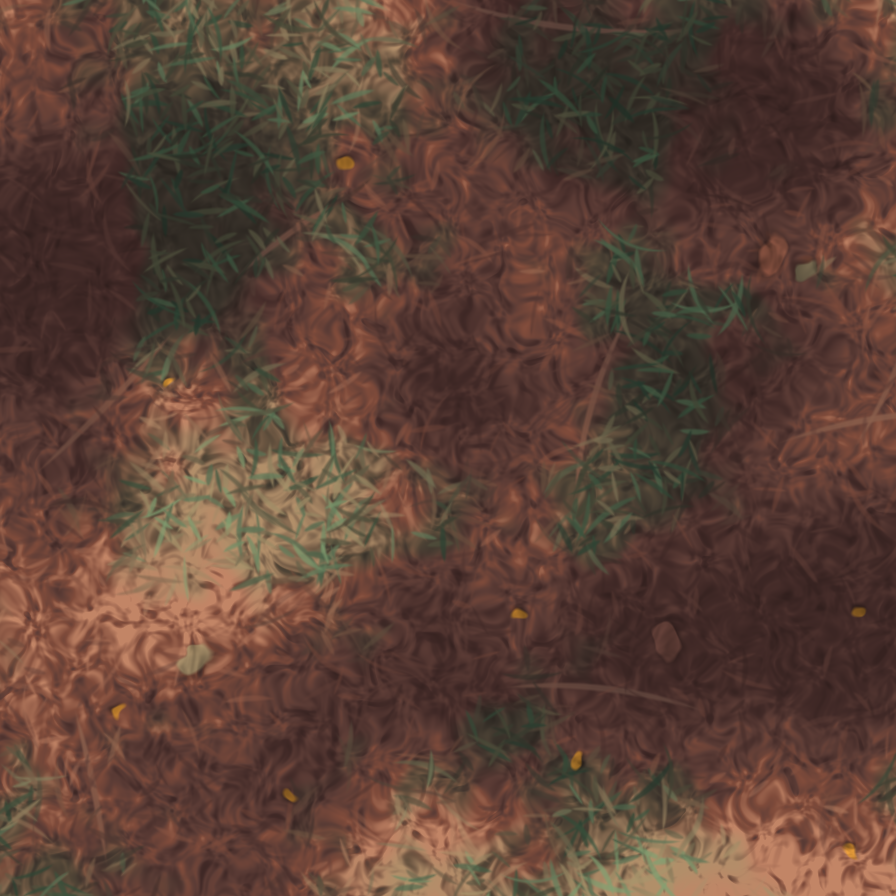
Reproduce this texture procedurally as a WebGL 1 fragment shader.

```glsl
precision highp float;
// Red forest soil in dappled light, with grass tufts, straw, twigs and pebbles.
uniform vec2 u_resolution;

vec2 hash2(vec2 c) {
  vec3 q = fract(c.xyx * vec3(0.1031, 0.1030, 0.0973));
  q += dot(q, q.yzx + 33.33);
  return fract((q.xx + q.yz) * q.zy);
}

float corner(vec2 cell, vec2 f, vec2 o) {
  return dot(hash2(cell + o + 50.0) * 2.0 - 1.0, f - o);
}

// Gradient noise, roughly -0.8 to 0.8
float noise(vec2 p) {
  vec2 c = floor(p), f = p - c;
  vec2 s = f * f * f * (f * (f * 6.0 - 15.0) + 10.0);
  float low = mix(corner(c, f, vec2(0, 0)), corner(c, f, vec2(1, 0)), s.x);
  float high = mix(corner(c, f, vec2(0, 1)), corner(c, f, vec2(1, 1)), s.x);
  return 1.4 * mix(low, high, s.y);
}

// Four colours from shade to sun
vec3 ramp(float t, vec3 dark, vec3 mid, vec3 lit, vec3 bright) {
  vec3 c = mix(dark, mid, clamp((t - 0.1) / 0.3, 0.0, 1.0));
  c = mix(c, lit, clamp((t - 0.4) / 0.3, 0.0, 1.0));
  c = mix(c, bright, clamp((t - 0.7) / 0.4, 0.0, 1.0));
  return c * clamp(1.0 + (t - 0.1) * 0.7, 0.65, 1.0);
}

vec3 soilColor(float t) {
  return ramp(t, vec3(0.26, 0.165, 0.155), vec3(0.36, 0.235, 0.21),
              vec3(0.50, 0.295, 0.23), vec3(0.76, 0.52, 0.40));
}

vec3 grassColor(float t) {
  return ramp(t, vec3(0.19, 0.205, 0.165), vec3(0.27, 0.28, 0.21),
              vec3(0.45, 0.41, 0.31), vec3(0.66, 0.58, 0.42));
}

// How grassy the ground is at a point, 0 to 1
float grassAt(vec2 p) {
  float n = noise(p * 2.9 + 31.7) + 0.5 * noise(p * 7.0 + 4.3) + 0.4 * noise(p * 19.0);
  return smoothstep(0.0, 0.34, n);
}

// Coverage of a bent strand that tapers to both ends
float strand(vec2 q, float angle, float halfLength, float halfWidth, float bend) {
  float c = cos(angle), s = sin(angle);
  q = vec2(c * q.x + s * q.y, c * q.y - s * q.x);
  float t = abs(q.x) / halfLength;
  float d = abs(q.y + bend * q.x * q.x) - halfWidth * (1.0 - min(t * t, 1.0));
  return (1.0 - smoothstep(-0.002, 0.002, d)) * (1.0 - smoothstep(0.65, 1.0, t));
}

void main() {
  vec2 p = gl_FragCoord.xy / u_resolution.y;

  // Dappled light and fibrous soil with dark pits
  float light = 0.44 + 1.2 * (noise(p * 2.6 + 12.6) + 0.4 * noise(p * 6.0 + 3.1));
  light = max(light, 0.08 + 0.25 * light);
  vec2 w = p + 0.022 * vec2(noise(p * 24.0), noise(p * 24.0 + 7.5));
  float grain = 0.5 * noise(w * 40.0) + 0.75 * noise(w * vec2(85.0, 68.0)) + 0.3 * noise(w * 140.0);
  grain -= 0.5 * smoothstep(0.1, 0.5, noise(w * 58.0 + 19.0)) - 0.07;
  float tone = light + grain * (0.3 + 0.34 * clamp(light, 0.0, 1.0));
  float grass = grassAt(p);
  vec3 color = mix(soilColor(tone), grassColor(tone - 0.12), grass * 0.65);

  // Twigs lying on the ground
  for (int i = 0; i < 9; i++) {
    vec2 cell = floor(p * 3.0) + vec2(mod(float(i), 3.0), floor(float(i) / 3.0)) - 1.0;
    vec2 h = hash2(cell + 211.0), k = hash2(cell + 317.0);
    vec2 q = p - (cell + h) / 3.0;
    float cover = strand(q, k.x * 3.14, 0.06 + 0.09 * h.y, 0.0034, (h.x - 0.5) * 2.0);
    vec3 bark = mix(soilColor(light + 0.25), vec3(0.46, 0.38, 0.32), 0.35);
    color = mix(color, bark, cover * 0.8 * step(k.y, 0.5));
  }

  // Grass blades in the tufts, sparse straw elsewhere
  for (int layer = 0; layer < 14; layer++) {
    float seed = float(layer) * 37.0;
    vec2 shift = hash2(vec2(seed, 5.0));
    vec2 base = floor(p * 17.0 + shift);
    for (int i = 0; i < 9; i++) {
      vec2 cell = base + vec2(mod(float(i), 3.0), floor(float(i) / 3.0)) - 1.0;
      vec2 h = hash2(cell + seed + 91.0), k = hash2(cell + seed + 153.0);
      vec2 root = (cell + h - shift) / 17.0;
      float cover = strand(p - root, k.x * 6.28, 0.013 + 0.036 * h.y * k.y,
                           0.0017 + 0.0018 * h.x, (h.y - 0.5) * 14.0);
      if (cover > 0.0) {
        float tuft = grassAt(root);
        float vary = fract(h.x * 17.0 + k.x);
        float shade = light * 0.75 + vary * 0.65 - 0.22;
        vec3 green = grassColor(shade);
        green = mix(green, green * vec3(0.78, 1.08, 1.06), step(0.5, fract(k.y * 13.0)));
        vec3 blade = mix(soilColor(light + vary * 0.75 - 0.35), green, tuft);
        float present = step(fract(h.y * 29.0 + k.x), mix(0.3, 0.9, tuft));
        color = mix(color, blade, cover * present * mix(0.45, 0.75, tuft));
      }
    }
  }

  // Pebbles, fallen leaves and small yellow petals
  for (int i = 0; i < 9; i++) {
    vec2 cell = floor(p * 8.0) + vec2(mod(float(i), 3.0), floor(float(i) / 3.0)) - 1.0;
    vec2 h = hash2(cell + 401.0), k = hash2(cell + 523.0);
    vec2 q = p - (cell + h) / 8.0;
    q += 0.006 * vec2(noise(p * 60.0), noise(p * 60.0 + 9.0));
    float yellow = step(0.45, k.x);
    float radius = mix(0.012 + 0.011 * h.x, 0.008, yellow);
    float present = step(k.y, 0.24);
    float c = cos(h.y * 6.28), s = sin(h.y * 6.28);
    vec2 e = vec2(c * q.x + s * q.y, 1.6 * (c * q.y - s * q.x));
    float shadow = 1.0 - smoothstep(0.4, 1.7, length(e + vec2(0.0, 0.005)) / radius);
    float cover = 1.0 - smoothstep(-0.003, 0.003, length(e) - radius);
    vec3 stone = mix(grassColor(light + 0.2), soilColor(light + 0.35), step(0.2, k.x));
    vec3 petal = vec3(0.80, 0.54, 0.17) * clamp(0.65 + light * 0.5, 0.6, 1.1);
    color *= 1.0 - 0.35 * shadow * present;
    color = mix(color, mix(stone, petal, yellow) * (1.0 + 0.3 * grain), cover * present * 0.8);
  }

  gl_FragColor = vec4(color, 1.0);
}
```
